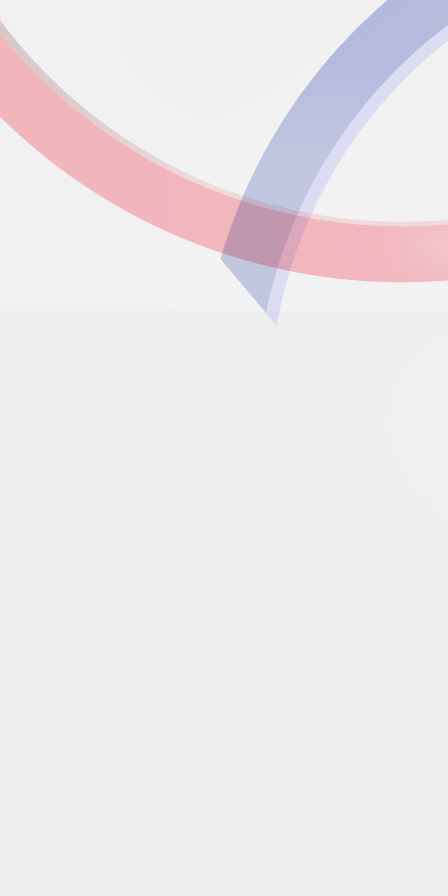
Write a WebGL 2 fragment shader that draws this background.

```glsl
#version 300 es
precision highp float;
// Pale grey backdrop with a rose arc crossed by a cut blue arc, both with light rims.

#define ROSE_CENTER vec2(0.898, -0.646)
#define RIM_CENTER vec2(0.898, -0.626)
#define BLUE_CENTER vec2(1.643, 0.911)
#define ROSE_RADII vec2(1.151, 1.276)
#define BLUE_RADII vec2(1.070, 1.198)
#define ROSE_RIM_RADIUS 1.121
#define BLUE_RIM_RADIUS 1.042
#define CUT_POINT vec2(0.492, 0.578)
#define CUT_NORMAL vec2(0.764, -0.645)
#define HORIZON 0.693

uniform vec2 u_resolution;
out vec4 outColor;

// Antialiased coverage of the positive side of a signed distance.
float cover(float d) {
    return clamp(d * u_resolution.x + 0.5, 0.0, 1.0);
}

float glow(vec2 p, vec2 center, vec2 size) {
    vec2 q = (p - center) / size;
    return exp(-dot(q, q));
}

vec3 backdrop(vec2 p) {
    float upper = 1.0 - smoothstep(HORIZON - 0.006, HORIZON + 0.006, p.y);
    float grey = mix(0.933, 0.944, upper);
    // Faint diagonal sheet of light and a soft shade at the top
    float sheet = dot(p - vec2(0.34, 0.365), vec2(0.55, 0.835));
    grey += 0.006 * upper * smoothstep(-0.01, 0.04, sheet) * smoothstep(0.3, 0.45, p.x);
    grey -= 0.007 * glow(p, vec2(0.55, 0.05), vec2(0.2, 0.16));
    // Barely visible disc and light corner on the right side
    float disc = 0.22 - length(p - vec2(1.08, 0.94));
    grey += 0.003 * smoothstep(-0.01, 0.02, disc);
    float corner = min(p.y - 1.12, p.x - 0.96 - 1.05 * (p.y - 1.12));
    grey += 0.006 * cover(corner);
    return vec3(grey);
}

// Transmission of the rose arc; white leaves the layer below unchanged.
vec3 roseTint(vec2 p) {
    float d = length(p - ROSE_CENTER);
    float rimD = length(p - RIM_CENTER);
    float band = cover(d - ROSE_RADII.x) * cover(ROSE_RADII.y - d);
    float rim = cover(rimD - ROSE_RIM_RADIUS) * cover(ROSE_RADII.x - d);
    vec3 rose = vec3(1.0, 0.755, 0.782);
    rose += vec3(0.0, 0.055, 0.055) * glow(p, vec2(1.0, 0.55), vec2(0.1, 0.06));
    vec3 rimColor = mix(vec3(0.89, 0.835, 0.825), vec3(0.985, 0.9, 0.9), smoothstep(0.0, 0.5, p.x));
    return mix(mix(vec3(1.0), rimColor, rim), rose, band);
}

// Transmission of the blue arc, ended by a slanted cut.
vec3 blueTint(vec2 p) {
    float d = length(p - BLUE_CENTER);
    float cut = cover(dot(p - CUT_POINT, CUT_NORMAL));
    float band = cover(d - BLUE_RADII.x) * cover(BLUE_RADII.y - d) * cut;
    float rim = cover(d - BLUE_RIM_RADIUS) * cover(BLUE_RADII.x - d) * cut;
    vec3 blue = mix(vec3(0.75, 0.772, 0.917), vec3(0.797, 0.822, 0.926), smoothstep(0.1, 0.4, p.y));
    return mix(mix(vec3(1.0), vec3(0.91, 0.912, 0.998), rim), blue, band);
}

void main() {
    // Width is one unit; y runs down from the top edge.
    vec2 p = vec2(gl_FragCoord.x, u_resolution.y - gl_FragCoord.y) / u_resolution.x;
    vec3 color = backdrop(p) * roseTint(p) * blueTint(p);
    outColor = vec4(color, 1.0);
}
```
